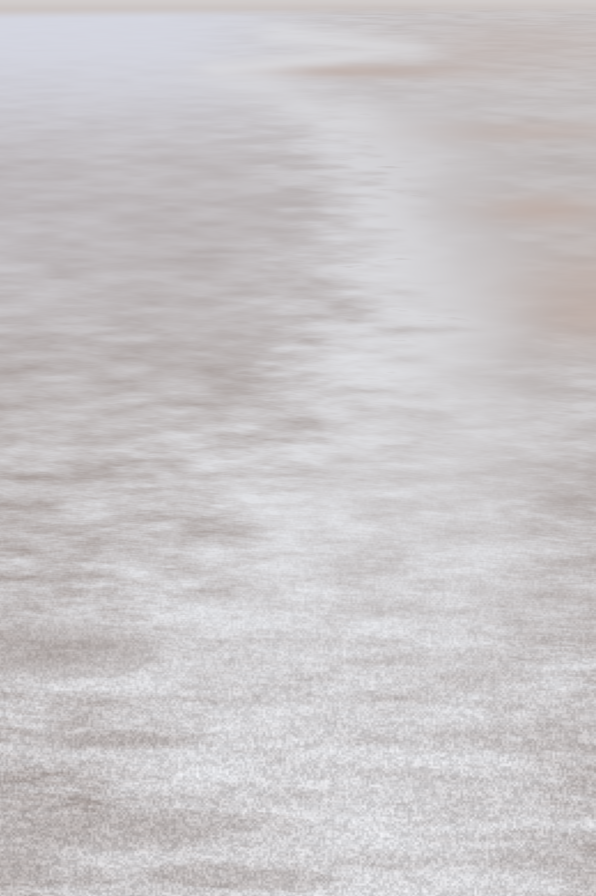
Give the GLSL for this texture, as a Shadertoy shader.

```glsl
// Pale salt flat receding to a blurred horizon, with a bright winding crust and brown soil.

const vec3 SOIL = vec3(0.670, 0.635, 0.625);
const vec3 SALT = vec3(0.865, 0.867, 0.880);
const vec3 RUST = vec3(0.745, 0.675, 0.645);
const vec3 SKY_SHEEN = vec3(0.845, 0.852, 0.885);

float hash(vec2 cell) {
    vec3 p = fract(vec3(cell.xyx) * 0.1031);
    p += dot(p, p.yzx + 33.33);
    return fract((p.x + p.y) * p.z);
}

float valueNoise(vec2 p) {
    vec2 i = floor(p), f = fract(p);
    f = f * f * (3.0 - 2.0 * f);
    float low = mix(hash(i), hash(i + vec2(1, 0)), f.x);
    float high = mix(hash(i + vec2(0, 1)), hash(i + vec2(1, 1)), f.x);
    return mix(low, high, f.y);
}

// Lower gain softens the fine octaves, like a lens out of focus.
float fbm(vec2 p, float gain) {
    float sum = 0.0, weight = 1.0, total = 0.0;
    for (int i = 0; i < 5; i++) {
        sum += weight * valueNoise(p);
        total += weight;
        weight *= gain;
        p = mat2(1.9, 0.12, -0.25, 1.9) * p + 17.3;
    }
    return sum / total;
}

// Soft ellipse, 1 at the centre.
float blob(vec2 p, vec2 centre, vec2 radius) {
    vec2 d = (p - centre) / radius;
    return exp(-dot(d, d));
}

// Soft stroke between two points; thickness is measured vertically.
float stroke(vec2 p, vec2 a, vec2 b, float thickness) {
    vec2 squash = vec2(0.25, 1.0);
    vec2 pa = (p - a) * squash, ba = (b - a) * squash;
    float t = clamp(dot(pa, ba) / dot(ba, ba), 0.0, 1.0);
    float d = length(pa - ba * t) / thickness;
    return exp(-d * d);
}

// Bright path that widens to the left as it comes nearer.
float crustPath(vec2 uv, float wobble) {
    float left = mix(0.10, 0.55, smoothstep(0.12, 0.68, uv.y));
    left -= 0.07 * smoothstep(0.80, 0.90, uv.y);
    float right = 0.84 - 0.10 * smoothstep(0.66, 0.82, uv.y);
    right -= 0.08 * smoothstep(0.80, 0.90, uv.y);
    float soft = mix(0.20, 0.12, smoothstep(0.3, 0.8, uv.y));
    float x = uv.x + wobble;
    float inside = smoothstep(left - soft, left + soft, x)
                 * (1.0 - smoothstep(right - soft, right + soft, x));
    return inside * (1.0 - smoothstep(0.83, 0.92, uv.y));
}

// Distant bend of the crust, folding back on itself.
float farBend(vec2 uv) {
    float bend = stroke(uv, vec2(0.48, 0.962), vec2(0.68, 0.945), 0.012);
    bend = max(bend, stroke(uv, vec2(0.68, 0.945), vec2(0.37, 0.922), 0.010));
    return max(bend, 0.7 * stroke(uv, vec2(0.40, 0.915), vec2(0.58, 0.865), 0.018));
}

// Bare soil showing through in the foreground, with ragged outlines.
float barePatches(vec2 uv, float ragged) {
    float field = blob(uv, vec2(0.08, 0.275), vec2(0.24, 0.030))
                + blob(uv, vec2(0.20, 0.175), vec2(0.16, 0.014))
                + blob(uv, vec2(0.20, 0.075), vec2(0.30, 0.028))
                + blob(uv, vec2(0.36, 0.020), vec2(0.20, 0.018))
                + blob(uv, vec2(0.00, 0.030), vec2(0.10, 0.022));
    return smoothstep(0.35, 0.75, field + 1.6 * ragged);
}

// Warm earth along the right and behind the bend.
float warmEarth(vec2 uv) {
    return 0.9 * blob(uv, vec2(0.60, 0.921), vec2(0.17, 0.009))
         + 0.6 * blob(uv, vec2(0.88, 0.945), vec2(0.22, 0.032))
         + 0.8 * blob(uv, vec2(0.91, 0.853), vec2(0.17, 0.012))
         + 0.7 * blob(uv, vec2(0.92, 0.765), vec2(0.11, 0.017))
         + 0.9 * blob(uv, vec2(1.00, 0.670), vec2(0.13, 0.055));
}

void mainImage(out vec4 fragColor, in vec2 fragCoord) {
    vec2 uv = fragCoord / iResolution.xy;
    float blur = smoothstep(0.36, 0.80, uv.y);

    // Ground streaks shrink with distance.
    float depth = 1.06 - uv.y;
    vec2 ground = vec2((uv.x - 0.5) * 7.0 / (0.2 + depth), 40.0 * log(depth));
    float streaks = fbm(ground + 40.0, mix(0.78, 0.45, blur)) - 0.5;
    float drift = fbm(vec2(uv.x * 4.0, uv.y * 22.0) + 9.0, 0.5) - 0.5;

    // Salt cover: path, broken streaks and bare patches.
    float path = crustPath(uv, 0.22 * drift + 0.20 * streaks);
    float cover = mix(0.50, 0.41, smoothstep(0.3, 0.65, uv.y));
    cover += 0.20 * smoothstep(0.76, 0.95, uv.y);
    cover = mix(cover, 0.83, path);
    cover += streaks * mix(1.65, 0.36, blur) * (1.0 - 0.35 * path) + 0.22 * drift;
    cover = mix(cover, 0.22 + 0.7 * streaks, 0.75 * barePatches(uv, streaks));
    vec3 color = mix(SOIL, SALT, clamp(cover, 0.0, 1.05));

    // Cool sheen on the far left, warm earth on the right.
    float sheen = smoothstep(0.80, 0.97, uv.y) * (1.0 - smoothstep(0.25, 0.65, uv.x));
    color = mix(color, SKY_SHEEN, 0.85 * sheen);
    color += vec3(-0.006, -0.003, 0.010) * smoothstep(0.5, 0.8, uv.y) * (1.0 - uv.x);
    color = mix(color, RUST, clamp(warmEarth(uv) * (0.75 + 1.2 * drift), 0.0, 0.9));
    color = mix(color, SALT, 0.65 * farBend(uv));

    // Blurred far shore with a pale strip above it.
    float shore = smoothstep(0.977, 0.991, uv.y - 0.006 * uv.x);
    color = mix(color, vec3(0.79, 0.755, 0.74), 0.85 * shore);
    color = mix(color, vec3(0.84, 0.83, 0.83), smoothstep(0.988, 1.0, uv.y) * 0.6);

    // Crystalline grain in the focused foreground.
    vec2 grainPos = fragCoord / iResolution.y;
    float grain = valueNoise(grainPos * 390.0) + 0.5 * valueNoise(grainPos * 190.0 + 5.0) - 0.75;
    color += 0.13 * grain * (1.0 - smoothstep(0.08, 0.55, uv.y));

    fragColor = vec4(color, 1.0);
}
```
